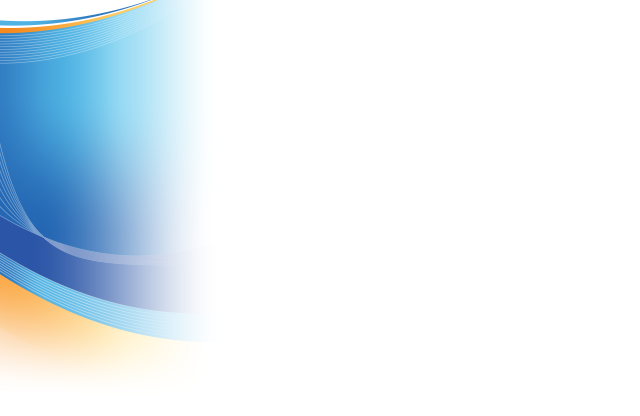
This background is drawn by a Shadertoy shader. Its source:

```glsl
const vec3 WHITE = vec3(1.0);
const vec3 AZURE = vec3(0.18, 0.47, 0.75);
const vec3 SKY = vec3(0.31, 0.70, 0.89);
const vec3 PALE_SKY = vec3(0.55, 0.84, 0.95);
const vec3 DEEP_BLUE = vec3(0.14, 0.40, 0.70);
const vec3 INDIGO = vec3(0.17, 0.33, 0.65);
const vec3 ORANGE = vec3(0.98, 0.62, 0.20);
const vec3 CREAM = vec3(1.0, 0.93, 0.72);
const vec3 PEACH = vec3(0.98, 0.75, 0.58);

float parabola(float x, vec3 k) {
    return k.x + x * (k.y + x * k.z);
}

// Antialiased coverage of the side where f is positive
float side(float f) {
    return clamp(0.5 + f / max(length(vec2(dFdx(f), dFdy(f))), 1e-6), 0.0, 1.0);
}

// Thin stroke along f = 0, width in canvas heights
float stroke(float f, float width, float pixel) {
    float dist = abs(f) / max(length(vec2(dFdx(f), dFdy(f))), 1e-6) * pixel;
    float reach = max(width, pixel);
    return (1.0 - smoothstep(0.0, reach, dist)) * width / reach;
}

// Evenly interpolated strokes between two parabolas
float ribbon(vec2 p, vec3 first, vec3 last, float count, float pixel) {
    float sum = 0.0;
    for (float i = 0.0; i < count; i++) {
        vec3 k = mix(first, last, i / (count - 1.0));
        sum += stroke(p.y - parabola(p.x, k), 0.0018, pixel);
    }
    return min(sum, 1.0);
}

// Strokes that sweep down the left side and cross at a waist
float sweepingMesh(vec2 p, vec3 shallow, float count, float pixel) {
    float sum = 0.0;
    float steep = 0.639 - 0.293 * exp(-21.3 * p.x);
    for (float i = 0.0; i < count; i++) {
        float y = mix(steep, parabola(p.x, shallow), i / (count - 1.0));
        sum += stroke(p.y - y, 0.0018, pixel);
    }
    return min(sum, 1.0);
}

vec3 blueField(vec2 p) {
    vec3 color = mix(AZURE, SKY, smoothstep(-0.03, 0.12, p.x));
    color = mix(color, PALE_SKY, smoothstep(0.09, 0.20, p.x));
    color = mix(color, WHITE, smoothstep(0.15, 0.35, p.x));
    vec3 deep = mix(DEEP_BLUE, WHITE, smoothstep(0.06, 0.34, p.x));
    return mix(color, deep, smoothstep(0.22, 0.57, p.y + 0.15 * (0.1 - p.x)));
}

vec3 warmField(vec2 p, float edge) {
    vec3 color = mix(ORANGE, CREAM, smoothstep(-0.04, 0.22, p.x));
    color = mix(color, WHITE, smoothstep(0.12, 0.34, p.x));
    float fold = side(p.y - parabola(p.x, vec3(0.787, 0.85, -0.9)));
    color = mix(color, PEACH, 0.3 * fold * (1.0 - smoothstep(0.0, 0.16, p.x)));
    float depth = (p.y - edge) / max(0.97 - edge, 0.05);
    return mix(color, WHITE, smoothstep(-0.15, 0.95, depth));
}

void mainImage(out vec4 fragColor, in vec2 fragCoord) {
    vec2 p = fragCoord / iResolution.xy;
    p.y = 1.0 - p.y; // depth below the top edge
    float pixel = 1.0 / iResolution.y;

    vec3 bandTop = vec3(0.518, 0.910, -2.13);
    vec3 bandBase = vec3(0.608, 0.956, -1.575);
    vec3 warmTop = vec3(0.659, 0.987, -1.492);
    vec3 crest = vec3(0.080, 0.0, -1.326);
    float warmEdge = parabola(p.x, warmTop);

    // Blue field and the indigo band beneath it
    vec3 color = blueField(p);
    vec3 indigo = mix(INDIGO, WHITE, smoothstep(0.04, 0.35, p.x));
    color = mix(color, indigo, 0.9 * side(p.y - parabola(p.x, bandTop)));

    // Light blue ribbon and warm lower field
    vec3 ribbonColor = mix(AZURE, SKY, smoothstep(0.0, 0.07, p.x));
    ribbonColor = mix(ribbonColor, WHITE, smoothstep(0.03, 0.36, p.x));
    color = mix(color, ribbonColor, side(p.y - parabola(p.x, bandBase)));
    color = mix(color, warmField(p, warmEdge), side(p.y - warmEdge));

    // Fine white strokes
    float rightFade = 1.0 - smoothstep(0.12, 0.34, p.x);
    float lines = 0.38 * ribbon(p, crest + vec3(0.006, 0.0, 0.0), vec3(0.152, 0.0, -1.69), 11.0, pixel);
    lines += 0.38 * sweepingMesh(p, bandTop, 9.0, pixel);
    lines += 0.50 * ribbon(p, bandBase, warmTop - vec3(0.008, 0.0, 0.0), 8.0, pixel);
    color = mix(color, WHITE, min(lines, 1.0) * rightFade);

    // Layered crest: orange, white, blue, then white above
    float taper = max(1.0 - 3.9 * p.x, 0.0);
    float crestEdge = parabola(p.x, crest);
    float orangeTop = crestEdge - 0.003 - 0.010 * taper;
    float blueBase = orangeTop - 0.002 - 0.004 * taper;
    float blueTop = blueBase - 0.012 * taper;
    vec3 crestColor = mix(vec3(0.96, 0.54, 0.12), vec3(1.0, 0.80, 0.38), smoothstep(0.0, 0.2, p.x));
    color = mix(color, crestColor, side(crestEdge - p.y));
    color = mix(color, WHITE, side(orangeTop - p.y));
    color = mix(color, mix(SKY, AZURE, smoothstep(0.04, 0.16, p.x)), side(blueBase - p.y));
    color = mix(color, WHITE, side(blueTop - p.y));

    fragColor = vec4(mix(color, WHITE, smoothstep(0.30, 0.38, p.x)), 1.0);
}
```
